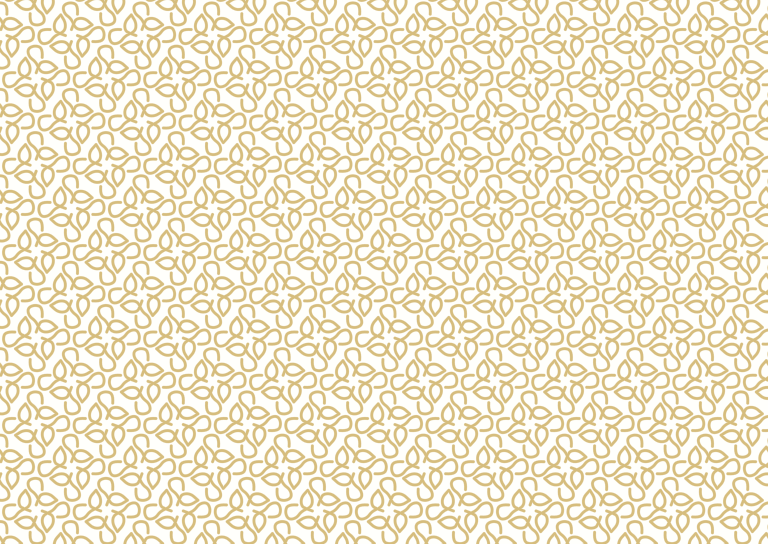
Give the GLSL for this pattern, as a Shadertoy shader.

```glsl
const vec3 PAPER = vec3(1.0, 1.0, 0.99);
const vec3 GOLD = vec3(0.84, 0.74, 0.49);
const float CANVAS_HEIGHT = 815.0;         // design units per canvas height
const vec2 PERIOD = vec2(105.7, 129.5);    // staggered lattice cell
const vec2 ORIGIN = vec2(477.0, 438.0);    // centre of one rosette
const float HALF_STROKE = 2.15;
const int CURVE_STEPS = 6;

// Spline controls of one sprig: hook, stem, leaf, tail
const int COUNT = 15;
const vec2 SPRIG[COUNT] = vec2[COUNT](
    vec2(9.0, 32.0), vec2(10.0, 46.0), vec2(-2.0, 50.0), vec2(-13.0, 45.0),
    vec2(-11.0, 33.0), vec2(0.0, 25.0), vec2(6.0, 10.0), vec2(19.0, 8.5),
    vec2(31.0, 16.0), vec2(31.0, 16.0), vec2(20.0, 26.0), vec2(7.0, 25.5),
    vec2(3.0, 17.0), vec2(1.5, 13.0), vec2(0.0, 9.0));

float segmentDistance(vec2 p, vec2 a, vec2 b) {
    vec2 ab = b - a;
    float t = clamp(dot(p - a, ab) / max(dot(ab, ab), 1e-5), 0.0, 1.0);
    return length(p - a - ab * t);
}

float bezierDistance(vec2 p, vec2 a, vec2 control, vec2 b) {
    float nearest = 1e3;
    vec2 previous = a;
    for (int i = 1; i <= CURVE_STEPS; i++) {
        float t = float(i) / float(CURVE_STEPS);
        vec2 point = mix(mix(a, control, t), mix(control, b, t), t);
        nearest = min(nearest, segmentDistance(p, previous, point));
        previous = point;
    }
    return nearest;
}

// Quadratic spline joined at the midpoints of its controls
float sprigDistance(vec2 p) {
    float bound = length(p - vec2(9.0, 28.0)) - 29.0;
    if (bound > 6.0) return bound;
    float nearest = 1e3;
    vec2 start = SPRIG[0];
    for (int i = 1; i < COUNT - 1; i++) {
        vec2 end = i == COUNT - 2 ? SPRIG[i + 1] : 0.5 * (SPRIG[i] + SPRIG[i + 1]);
        nearest = min(nearest, bezierDistance(p, start, SPRIG[i], end));
        start = end;
    }
    return nearest;
}

// Four sprigs turned by quarter turns
float rosetteDistance(vec2 p) {
    float nearest = 1e3;
    for (int i = 0; i < 4; i++) {
        nearest = min(nearest, sprigDistance(p));
        p = vec2(-p.y, p.x);
    }
    return nearest;
}

vec2 repeatCentered(vec2 p, vec2 period) {
    return (fract(p / period + 0.5) - 0.5) * period;
}

void mainImage(out vec4 fragColor, in vec2 fragCoord) {
    float pixel = CANVAS_HEIGHT / iResolution.y;
    vec2 p = fragCoord * pixel - ORIGIN;

    // Two interleaved grids form the half-drop repeat
    float d = min(rosetteDistance(repeatCentered(p, PERIOD)),
                  rosetteDistance(repeatCentered(p - 0.5 * PERIOD, PERIOD)));

    float ink = 1.0 - smoothstep(-0.75 * pixel, 0.75 * pixel, d - HALF_STROKE);
    fragColor = vec4(mix(PAPER, GOLD, ink), 1.0);
}
```
